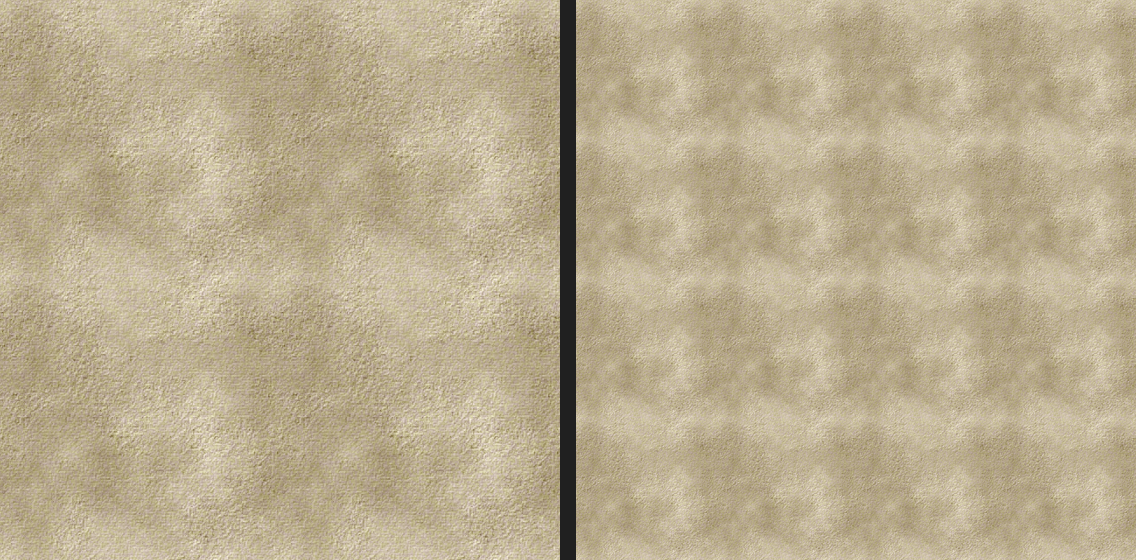
Left, the tile; right, the same tile 2 across and 2 down.
A three.js fragment shader for this texture:

```glsl
varying vec2 vUv;

#define REPEATS 2.0
#define BLOTCH_CELLS 4.0
#define BLOTCH_CONTRAST 0.34
#define GRAIN_CELLS 160.0
#define GRAIN_CONTRAST 0.17
#define CLUMP_CONTRAST 0.07
#define THREAD_ROWS 96.0
#define THREAD_CONTRAST 0.022
#define TINT_CONTRAST 0.13
#define PIT_DEPTH 0.13
#define SAND vec3(0.728, 0.674, 0.556)
#define SHADE vec3(0.92, 1.0, 1.14)

float hash(vec2 p, float seed) {
  vec3 q = fract(vec3(p.xyx + seed * 17.3) * vec3(0.1031, 0.1030, 0.0973));
  q += dot(q, q.yzx + 33.33);
  return fract((q.x + q.y) * q.z);
}

// Value noise that wraps after a whole number of cells
float noise(vec2 uv, vec2 cells, float seed) {
  vec2 p = uv * cells;
  vec2 cell = floor(p);
  vec2 f = fract(p);
  f = f * f * (3.0 - 2.0 * f);
  vec2 a = mod(cell, cells);
  vec2 b = mod(cell + 1.0, cells);
  float low = mix(hash(a, seed), hash(vec2(b.x, a.y), seed), f.x);
  float high = mix(hash(vec2(a.x, b.y), seed), hash(b, seed), f.x);
  return mix(low, high, f.y);
}

// Wrapping octaves, centred on zero
float cloud(vec2 uv, float cells, float seed) {
  float sum = 0.0;
  float total = 0.0;
  float weight = 1.0;
  for (int i = 0; i < 5; i++) {
    sum += weight * (noise(uv, vec2(cells), seed + float(i)) - 0.5);
    total += weight;
    weight *= 0.62;
    cells *= 2.0;
  }
  return sum / total;
}

// Relief lit from the upper left
float relief(vec2 uv, float cells, float seed) {
  vec2 towardLight = vec2(-0.45, 0.55) / cells;
  return noise(uv, vec2(cells), seed) - noise(uv + towardLight, vec2(cells), seed);
}

void main() {
  vec2 uv = vUv * REPEATS;

  // Soft stains, and patches where the surface is rougher
  float blotch = cloud(uv, BLOTCH_CELLS, 1.0);
  float rough = smoothstep(-0.16, 0.16, cloud(uv, 7.0, 11.0));

  // Fine sandy relief over slightly larger clumps
  float grain = relief(uv, GRAIN_CELLS, 21.0);
  float speckle = noise(uv, vec2(GRAIN_CELLS * 1.5), 23.0) - 0.5;
  float clump = relief(uv, GRAIN_CELLS * 0.5, 25.0);

  // Faint horizontal threads, broken along their length
  float broken = noise(uv, vec2(32.0, THREAD_ROWS), 31.0);
  float thread = sin(6.2831853 * THREAD_ROWS * uv.y) * broken * (1.3 - rough);

  // Sparse dark pits
  float pit = smoothstep(0.8, 0.98, noise(uv, vec2(GRAIN_CELLS * 0.75), 41.0));

  float light = BLOTCH_CONTRAST * blotch
    + GRAIN_CONTRAST * mix(0.7, 1.15, rough) * (grain + 0.6 * speckle)
    + CLUMP_CONTRAST * mix(0.5, 1.3, rough) * clump
    + THREAD_CONTRAST * thread
    - PIT_DEPTH * pit * mix(0.4, 1.0, rough);

  // Yellowish and pinkish grains
  float tint = noise(uv, vec2(GRAIN_CELLS * 0.875), 51.0) - 0.5;
  vec3 color = SAND + SHADE * light + TINT_CONTRAST * tint * vec3(0.1, -0.2, 1.0);

  gl_FragColor = vec4(clamp(color, 0.0, 1.0), 1.0);
}
```
